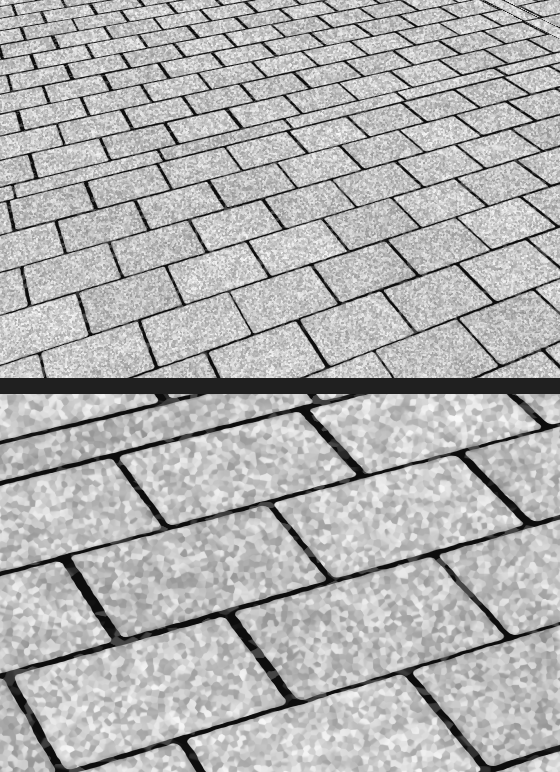
Top: the whole. Bottom: its middle third, enlarged.
Give the GLSL for this texture, as a Shadertoy shader.

```glsl
// Grey granite paving seen at a slant: half-bond stones, one course of long
// thin slabs, and a crossing strip far right. A projective map takes the canvas
// to the ground, where rounded boxes give the joints and cellular noise the grain.

const float STONE_ASPECT = 1.5;          // stone length over stone depth
const float BAND_DEPTH = 0.5;            // depth of the thin slab course
const float STRIP_START = 9.95;          // position of the crossing strip
const float STRIP_WIDTH = 0.4;
const vec2 HALF_GAP = vec2(0.029, 0.022);
const vec3 STONE_GREY = vec3(0.772);
const vec3 JOINT_BLACK = vec3(0.05);
const vec3 JOINT_SAND = vec3(0.27);

struct Stone {
    vec2 local;      // position from the stone centre
    vec2 halfSize;
    vec2 id;
};

float hash(vec2 p) {
    vec3 q = fract(p.xyx * vec3(0.1031, 0.1030, 0.0973));
    q += dot(q, q.yzx + 33.33);
    return fract((q.x + q.y) * q.z);
}

vec2 hash2(vec2 p) {
    return vec2(hash(p + 17.3), hash(p + 61.7));
}

// Smooth cellular noise: tones of scattered points blended by closeness
float grain(vec2 p) {
    vec2 cell = floor(p);
    float total = 0.0;
    float tone = 0.0;
    for (int j = -1; j <= 1; j++) {
        for (int i = -1; i <= 1; i++) {
            vec2 c = cell + vec2(i, j);
            vec2 offset = c + hash2(c) - p;
            float weight = exp(-9.0 * dot(offset, offset));
            total += weight;
            tone += weight * (hash(c + 5.9) - 0.5);
        }
    }
    return tone / total;
}

// Layered sines for broad stains and uneven edges, about -1 to 1
float waves(vec2 p) {
    float sum = 0.0;
    float amp = 0.55;
    for (int i = 0; i < 4; i++) {
        sum += amp * sin(p.x + 1.7 * sin(p.y + float(i))) * cos(0.8 * p.y - 0.4 * p.x);
        p = mat2(1.5, 1.1, -1.1, 1.5) * p + 2.3;
        amp *= 0.6;
    }
    return sum;
}

Stone gridStone(vec2 pos, vec2 origin, vec2 size) {
    vec2 cell = floor((pos - origin) / size);
    vec2 local = pos - origin - (cell + 0.5) * size;
    return Stone(local, 0.5 * size, cell + 13.0 * origin + 40.0);
}

// Chooses the strip, the thin course or a half-bond row
Stone layStone(vec2 ground) {
    bool beyond = ground.y < -BAND_DEPTH;
    if (beyond && abs(ground.x - STRIP_START - 0.5 * STRIP_WIDTH) < 0.5 * STRIP_WIDTH)
        return gridStone(ground, vec2(STRIP_START, -BAND_DEPTH), vec2(STRIP_WIDTH, 2.0));
    if (!beyond && ground.y < 0.0)
        return gridStone(ground, vec2(0.1, -BAND_DEPTH), vec2(2.0, BAND_DEPTH));
    vec2 origin = beyond ? vec2(-0.08, -BAND_DEPTH) : vec2(0.0);
    float row = floor(ground.y - origin.y);
    origin.x += 0.5 * mod(row, 2.0);
    return gridStone(ground, origin, vec2(1.0));
}

// x: signed distance to a rounded box; y: edge softness along its nearest side
vec2 roundedBox(vec2 p, vec2 halfSize, float radius, vec2 footprint) {
    vec2 q = abs(p) - halfSize + radius;
    float d = length(max(q, 0.0)) + min(max(q.x, q.y), 0.0) - radius;
    return vec2(d, q.x > q.y ? footprint.x : footprint.y);
}

void mainImage(out vec4 fragColor, in vec2 fragCoord) {
    // Canvas to ground, with rows counted toward the viewer
    vec2 canvas = fragCoord / iResolution.xy;
    mat3 groundToCanvas = mat3(0.1444, -0.0332, 0.0377,
                               0.0104, 0.0458, -0.0585,
                               0.0130, 0.5309, 1.0);
    vec3 h = inverse(groundToCanvas) * vec3(canvas.x, 1.0 - canvas.y, 1.0);
    vec2 ground = h.xy / h.z;
    float depth = 1.0 / h.z;
    vec2 scale = vec2(STONE_ASPECT, 1.0);
    vec2 surface = ground * scale;
    vec2 dx = dFdx(surface);
    vec2 dy = dFdy(surface);
    vec2 footprint = sqrt(dx * dx + dy * dy);

    // Stone outline with small shifts, uneven gaps and chipped edges
    Stone stone = layStone(ground);
    vec2 gap = HALF_GAP * depth * mix(0.7, 1.3, hash(stone.id + 3.1));
    vec2 local = stone.local * scale + 0.016 * (hash2(stone.id) - 0.5);
    local += 0.007 * vec2(waves(surface * 13.0), waves(surface.yx * 15.0 + 4.0));
    vec2 edge = roundedBox(local, stone.halfSize * scale - gap, 0.045, footprint);
    float cover = 1.0 - smoothstep(-0.7 * edge.y, 0.7 * edge.y, edge.x);

    // Granite: stone tone, fine speckle of even apparent size, stains, worn rim
    vec2 speckle = canvas * vec2(iResolution.x / iResolution.y, 1.0) * 210.0;
    float tone = 0.06 * (hash(stone.id + 8.4) - 0.5);
    tone += 0.29 * grain(speckle) + 0.07 * grain(surface * 8.0 + 50.0);
    tone += 0.02 * waves(surface * 2.6);
    tone -= 0.08 * smoothstep(-0.04, 0.0, edge.x);
    vec3 granite = STONE_GREY + tone;

    // Joint filling: mostly shadow with scattered sand
    float sand = smoothstep(0.05, 0.4, grain(surface * 14.0 + 90.0));
    vec3 joint = mix(JOINT_BLACK, JOINT_SAND, sand);

    fragColor = vec4(clamp(mix(joint, granite, cover), 0.0, 1.0), 1.0);
}
```
